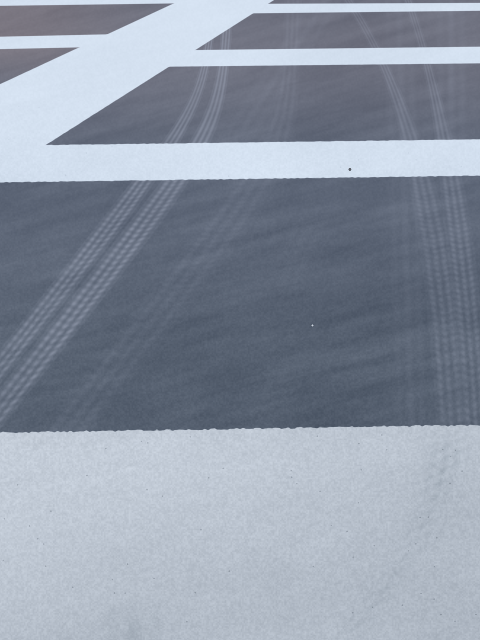
Reproduce this texture procedurally as a Shadertoy shader.

```glsl
float hash(vec2 p) {
    vec3 v = fract(vec3(p.xyx) * 0.1031);
    v += dot(v, v.yzx + 33.33);
    return fract((v.x + v.y) * v.z);
}

float noise(vec2 p) {
    vec2 i = floor(p), f = fract(p);
    f = f * f * (3.0 - 2.0 * f);
    return mix(mix(hash(i), hash(i + vec2(1, 0)), f.x),
               mix(hash(i + vec2(0, 1)), hash(i + 1.0), f.x), f.y);
}

float fbm(vec2 p) {
    float sum = 0.0, amp = 0.5;
    for (int i = 0; i < 4; i++) {
        sum += amp * noise(p);
        p = mat2(1.6, 1.2, -1.2, 1.6) * p + 7.3;
        amp *= 0.5;
    }
    return sum;
}

float cover(float d) {
    float soft = max(0.0013, 0.7 / iResolution.x);
    return smoothstep(-soft, soft, d);
}

// Region between two nearly level lines, each given as (height at x = 0, slope)
float slab(vec2 q, vec2 top, vec2 bottom) {
    return cover(q.y - top.x - top.y * q.x) * cover(bottom.x + bottom.y * q.x - q.y);
}

// Path that runs diagonally up close and bends upright with distance
float bend(float y, float start, float turn) {
    float d = y - turn;
    return start - 0.4 * (d + sqrt(d * d + 0.0144));
}

float tread(vec2 q, float centre, float halfWidth) {
    float across = (q.x - centre) / halfWidth;
    float ribs = 0.65 + 0.35 * cos(across * 11.0);
    float bars = cos(log(q.y + 0.02) * 300.0 + abs(across) * 4.0);
    bars = 1.0 + 0.28 * bars * smoothstep(0.25, 0.5, q.y);
    return smoothstep(1.15, 0.8, abs(across)) * ribs * bars;
}

float smear(vec2 q, float centre, float halfWidth) {
    float across = (q.x - centre) / halfWidth;
    return exp(-across * across) * (0.7 + 0.3 * cos(across * 9.0));
}

void mainImage(out vec4 fragColor, in vec2 fragCoord) {
    // Canvas widths, measured downward from the top edge
    vec2 q = vec2(fragCoord.x, iResolution.y - fragCoord.y) / iResolution.x;
    float grain = noise(q * 330.0) + 0.6 * noise(q * 170.0 + 40.0) - 0.8;
    float cloud = fbm(q * vec2(4.0, 5.0) + 3.0) - 0.47;
    vec2 brushed = vec2(q.x - 0.25 * q.y, q.y + 0.27 * q.x);
    float streak = fbm(brushed * vec2(7.0, 55.0)) - 0.47;
    float near = smoothstep(0.0, 0.9, q.y);

    // Dark panels, cut by the two sides of the diagonal lane
    vec2 e = q + vec2(0.0, (noise(q * 150.0) - 0.5) * 0.004 * near);
    float rightSide = cover((e.x - 0.0955 - (0.302 - e.y) / 0.635) * 0.536);
    float leftSide = cover(((0.1753 - e.y) / 0.465 - e.x) * 0.422);
    float rightPanels = slab(e, vec2(0.1427, -0.0107), vec2(0.3035, -0.0134))
                      + slab(e, vec2(0.0337, -0.0112), vec2(0.109, -0.0118))
                      + slab(e, vec2(-1.0, 0.0), vec2(0.010, -0.004));
    float leftPanels = slab(e, vec2(0.0122, -0.0139), vec2(0.0764, -0.022))
                     + slab(e, vec2(0.1024, -0.022), vec2(0.25, 0.0));
    float dark = slab(e, vec2(0.380, -0.014), vec2(0.901, -0.0156));
    dark = clamp(dark + rightPanels * rightSide + leftPanels * leftSide, 0.0, 1.0);

    // Asphalt
    vec3 asphalt = mix(vec3(0.425, 0.435, 0.49), vec3(0.37, 0.405, 0.47), smoothstep(0.08, 0.4, q.y));
    asphalt = mix(asphalt, vec3(0.325, 0.365, 0.425), smoothstep(0.38, 0.8, q.y));
    asphalt += vec3(0.05, 0.025, 0.01) * smoothstep(0.4, 0.0, q.x) * smoothstep(0.2, 0.08, q.y);
    asphalt += 0.02 * smoothstep(0.45, 0.0, q.x) * near;
    asphalt += cloud * 0.06 + streak * 0.07 + grain * mix(0.012, 0.035, near);

    // Pale tyre tracks
    float size = mix(0.35, 1.0, smoothstep(0.1, 0.5, q.y));
    float sweep = 0.96 - 0.235 * exp(-2.8 * q.y);
    float outer = 1.02 - 0.17 * exp(-2.0 * q.y);
    float tracks = 0.9 * tread(q, bend(q.y, 0.456, 0.20), 0.027 * size)
                 + tread(q, bend(q.y, 0.486, 0.25), 0.032 * size)
                 + 0.5 * tread(q, sweep, 0.030 * size)
                 + 0.55 * tread(q, outer, 0.027 * size)
                 + 0.25 * tread(q, bend(q.y, 0.62, 0.30), 0.05 * size)
                 + 0.25 * smear(q, 0.83 + 0.03 * q.y, 0.035)
                 + 0.35 * smear(q, 0.94, 0.035) * smoothstep(0.38, 0.25, q.y)
                 + 0.25 * smear(q, 0.68 - 0.65 * q.y, 0.04) * smoothstep(0.38, 0.25, q.y);
    tracks *= 0.65 + 0.7 * fbm(q * vec2(18.0, 12.0));
    asphalt = mix(asphalt, vec3(0.60, 0.63, 0.70), clamp(tracks * 0.48, 0.0, 0.65));
    float scuff = smear(q, 0.60 + 0.5 * (0.56 - q.y), 0.04) * exp(-pow((q.y - 0.52) / 0.08, 2.0));
    float drag = exp(-pow((q.y + 0.22 * q.x - 0.93) / 0.035, 2.0)) * smoothstep(0.3, 0.6, q.x);
    asphalt += (scuff + drag) * (0.02 + 0.05 * streak);

    // Pale paint
    vec3 paint = mix(vec3(0.83, 0.88, 0.94), vec3(0.755, 0.79, 0.835), smoothstep(0.38, 0.9, q.y));
    paint -= 0.055 * smoothstep(0.92, 1.33, q.y + 0.12 * (q.x - 0.5));
    paint -= 0.02 * smoothstep(0.4, 1.0, q.x) * near;
    paint += cloud * mix(0.035, 0.06, near) + streak * 0.02 + grain * mix(0.012, 0.05, near);

    // Rubber marks on the foreground paint
    float foreground = smoothstep(0.88, 0.95, q.y);
    float arc = 0.93 - 0.95 * pow(max(q.y - 0.92, 0.0), 1.7);
    float rubber = smear(q, arc, 0.035) * mix(1.0, 0.45, smoothstep(0.96, 1.08, q.y));
    rubber *= 0.65 + 0.35 * cos((q.y + 0.5 * q.x) * 270.0);
    rubber += 0.6 * smear(q, 0.28, 0.07) * smoothstep(1.22, 1.33, q.y);
    paint -= vec3(0.075, 0.07, 0.07) * rubber * foreground * (0.5 + fbm(q * 25.0));

    // Scattered grit and two specks
    vec2 cell = floor(q * 70.0);
    vec2 offset = fract(q * 70.0) - 0.25 - 0.5 * vec2(hash(cell + 5.0), hash(cell + 9.0));
    paint -= 0.12 * step(0.975, hash(cell)) * smoothstep(0.16, 0.06, length(offset)) * near;
    vec3 colour = mix(paint, asphalt, dark);
    colour = mix(colour, vec3(0.35, 0.37, 0.40), smoothstep(0.004, 0.002, length(q - vec2(0.729, 0.353))));
    colour = mix(colour, vec3(0.80, 0.83, 0.87), smoothstep(0.003, 0.001, length(q - vec2(0.651, 0.678))));
    fragColor = vec4(clamp(colour, 0.0, 1.0), 1.0);
}
```
